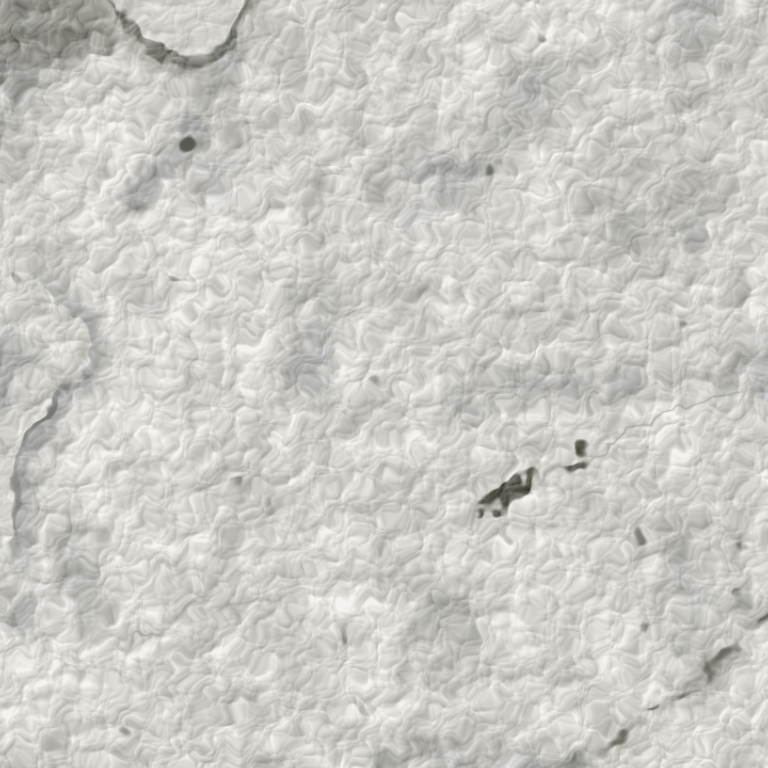
A Shadertoy shader for this texture:

```glsl
// Weathered whitewashed plaster: crumpled grain lit from the upper left,
// with cool smudges, two ragged cracks and peeling paint along the left side.
// Grain is the slope of smooth cellular noise; damage is drawn by distances.

const vec2 LIGHT_DIR = vec2(-0.64, 0.77);
const float PLASTER_TONE = 0.826;
const float HOLE_TONE = 0.36;
const float SHADOW_TONE = 0.64;

vec2 hash2(vec2 p) {
    vec3 q = fract(p.xyx * vec3(0.1031, 0.1030, 0.0973));
    q += dot(q, q.yzx + 33.33);
    return fract((q.xx + q.yz) * q.zy);
}

float valueNoise(vec2 p) {
    vec2 i = floor(p), f = fract(p);
    f = f * f * (3.0 - 2.0 * f);
    float bottom = mix(hash2(i).x, hash2(i + vec2(1, 0)).x, f.x);
    float top = mix(hash2(i + vec2(0, 1)).x, hash2(i + vec2(1, 1)).x, f.x);
    return mix(bottom, top, f.y);
}

// Soft minimum of the squared distance to scattered cell points
float smoothCells(vec2 p) {
    vec2 cell = floor(p), f = fract(p);
    float sum = 0.0;
    for (int y = -1; y <= 1; y++)
        for (int x = -1; x <= 1; x++) {
            vec2 o = vec2(x, y);
            vec2 d = o + hash2(cell + o) - f;
            sum += exp(-9.0 * dot(d, d));
        }
    return -log(sum + 1e-5) / 9.0;
}

// Directional shading of the cellular domes
float relief(vec2 p, float scale) {
    vec2 q = p * scale;
    return smoothCells(q + LIGHT_DIR * 0.35) - smoothCells(q);
}

// Sparse small pits
float pits(vec2 p, float scale) {
    vec2 cell = floor(p * scale), rnd = hash2(cell + 71.0);
    float d = length(fract(p * scale) - 0.3 - 0.4 * rnd);
    return step(0.91, hash2(cell + 19.0).x) * (1.0 - smoothstep(0.03, 0.14, d));
}

float segment(vec2 p, vec2 a, vec2 b) {
    vec2 ab = b - a;
    return length(p - a - ab * clamp(dot(p - a, ab) / dot(ab, ab), 0.0, 1.0));
}

float bump(float x, float center, float width) {
    float t = (x - center) / width;
    return exp(-t * t);
}

// 1 inside a shape of signed distance d, fading over the given softness
float fill(float d, float softness) {
    return 1.0 - smoothstep(-softness, softness, d);
}

vec3 plasterColor(float tone, float cool) {
    vec3 warm = vec3(tone, tone - 0.007, tone - 0.025 - 0.04 * (0.9 - tone));
    return warm + cool * vec3(-0.012, 0.0, 0.018);
}

void mainImage(out vec4 fragColor, in vec2 fragCoord) {
    vec2 p = fragCoord / iResolution.y;

    // Crumpled grain on warped coordinates
    vec2 warp = vec2(valueNoise(p * 48.0), valueNoise(p * 48.0 + 37.0)) - 0.5;
    vec2 q = p + 0.018 * warp;
    float grain = 0.42 * relief(q, 36.0) + 0.40 * relief(q + 3.1, 68.0)
                + 0.30 * relief(q + 7.7, 125.0);
    float tone = PLASTER_TONE + 0.44 * grain;
    tone += 0.07 * (valueNoise(p * 7.0) - 0.5) + 0.11 * (valueNoise(q * 24.0) - 0.5);

    // Cool smudges and pits
    float cool = smoothstep(0.58, 0.95, valueNoise(q * 10.0 + 5.0)) * valueNoise(q * 32.0);
    tone -= 0.16 * cool + 0.22 * pits(q, 15.0);

    // Ragged offset shared by all damaged edges
    float rough = 0.030 * (valueNoise(p * 28.0 + 11.0) - 0.5)
                + 0.014 * (valueNoise(p * 85.0) - 0.5);

    // Long crack, opening into holes
    float across = p.y - 0.088 - 0.42 * p.x - 0.010 * sin(p.x * 17.0) + rough;
    float opening = 0.013 * bump(p.x, 0.66, 0.032) + 0.006 * bump(p.x, 0.75, 0.018);
    float broken = smoothstep(0.35, 0.75, valueNoise(vec2(p.x * 16.0, 2.0)));
    float hairline = fill(abs(across) - 0.001, 0.003) * (0.15 + 0.4 * broken);
    tone += 0.07 * bump(across, -0.008, 0.005) * broken;
    tone = mix(tone, 0.52, hairline * smoothstep(0.02, 0.12, p.x));
    float hole = fill(abs(across) - opening, 0.003) * smoothstep(0.002, 0.005, opening);
    tone = mix(tone, HOLE_TONE + 0.5 * grain, hole);

    // Crumbling crack in the lower right
    float along = p.x - 0.73, reach = smoothstep(-0.06, 0.0, along);
    float lower = p.y - 0.45 * along - along * along + rough;
    float crumbs = smoothstep(0.35, 0.65, valueNoise(p * 46.0)) * reach;
    tone = mix(tone, 0.46, 0.85 * crumbs * fill(abs(lower) - 0.005, 0.004));
    tone -= 0.08 * bump(lower, 0.0, 0.018) * reach;

    // Lifted paint on the left, shading the wall to its right
    float lift = p.x - 0.015 - 0.095 * bump(p.y, 0.55, 0.09) + rough;
    float span = smoothstep(0.22, 0.30, p.y) * (1.0 - smoothstep(0.58, 0.70, p.y));
    float shade = smoothstep(-0.002, 0.003, lift) * (1.0 - smoothstep(0.01, 0.05, lift)) * span;
    tone = mix(tone, SHADOW_TONE + 0.4 * grain, 0.75 * shade);
    float gap = bump(p.y, 0.46, 0.03) + 0.6 * bump(p.y, 0.35, 0.05);
    tone = mix(tone, 0.42, 0.8 * gap * fill(abs(lift - 0.004) - 0.005, 0.003));

    // Diagonal grey scar with a dark pit
    float scar = fill(segment(p, vec2(0.18, 0.74), vec2(0.25, 0.83)) - 0.014 + rough, 0.012);
    scar = max(scar, 0.7 * fill(segment(p, vec2(0.27, 0.87), vec2(0.32, 0.96)) - 0.012 + rough, 0.012));
    tone = mix(tone, SHADOW_TONE + 0.4 * grain, 0.8 * scar);
    tone = mix(tone, HOLE_TONE, fill(length(p - vec2(0.243, 0.81)) - 0.008 + 0.5 * rough, 0.004));

    // Bare grey corner under a scalloped flake with a brown rim
    float corner = fill(0.893 + 0.22 * p.x - p.y + 0.7 * rough, 0.003) * fill(p.x - 0.155 + rough, 0.006);
    float streaks = valueNoise(vec2(p.x * 18.0 - p.y * 8.0, p.y * 75.0)) - 0.5;
    tone = mix(tone, 0.58 + 0.10 * streaks + 0.5 * grain, corner);
    vec2 fromFlake = p - vec2(0.237, 1.015);
    float flake = length(fromFlake) - 0.080 + 0.8 * rough;
    float rim = length(fromFlake + vec2(0.0, 0.018)) - 0.083 + 0.8 * rough;
    tone = mix(tone, 0.70 + 0.4 * grain, 0.8 * fill(rim - 0.018, 0.010));
    tone = mix(tone, 0.50 + 0.6 * grain, fill(rim, 0.004));
    tone = mix(tone, 0.82 + 0.35 * grain, fill(flake, 0.003));

    cool = max(cool, max(shade, scar) * 0.9);
    fragColor = vec4(plasterColor(clamp(tone, 0.2, 0.96), cool), 1.0);
}
```
